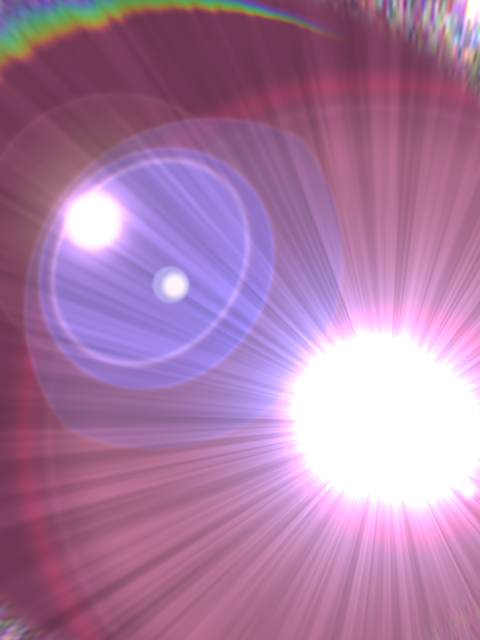
Write a Shadertoy shader that draws this background.

```glsl
// Lens flare: a blown-out sun with radial streaks, a chain of tinted ghosts,
// and a prismatic, speckled rim. Ghosts are soft distance shapes blended in
// order; rays and speckles are value noise in polar coordinates.

#define SUN vec2(0.807, 0.455)
#define FLARE vec2(0.194, 0.873)
#define SPOT vec2(0.356, 0.740)
#define GHOST_AXIS vec2(0.63, 0.777)
#define DARK vec3(0.46, 0.23, 0.345)
#define ROSE vec3(0.65, 0.39, 0.505)
#define VIOLET vec3(0.56, 0.46, 0.86)
#define GLOW vec3(0.40, 0.50, 0.72)
#define HALO_RADIUS 0.73
#define RAY_STRENGTH 0.16
#define EDGE 0.005

float hash(vec2 p) {
    return fract(sin(dot(p, vec2(127.1, 311.7))) * 43758.5453);
}

float noise(vec2 p) {
    vec2 i = floor(p), f = fract(p);
    f = f * f * (3.0 - 2.0 * f);
    return mix(mix(hash(i), hash(i + vec2(1, 0)), f.x),
               mix(hash(i + vec2(0, 1)), hash(i + vec2(1, 1)), f.x), f.y);
}

// 1 inside a shape, 0 outside, with a soft edge
float fill(float dist, float soft) {
    return 1.0 - smoothstep(-soft, soft, dist);
}

// Bell-shaped line along the zero of a distance
float rim(float dist, float width) {
    return exp(-dist * dist / (width * width));
}

// Coordinates along and across the ghost axis
vec2 ghostSpace(vec2 p) {
    return vec2(dot(p, GHOST_AXIS), dot(p, vec2(GHOST_AXIS.y, -GHOST_AXIS.x)));
}

float ellipse(vec2 p, vec2 radii) {
    return (length(p / radii) - 1.0) * min(radii.x, radii.y);
}

// Overlap of two equal discs
float lens(vec2 p, float radius, float offset) {
    return length(vec2(p.x, abs(p.y) + offset)) - radius;
}

// Red to violet for t in 0..1
vec3 spectrum(float t) {
    return 0.5 + 0.5 * cos(6.2832 * (0.7 * t - vec3(0.0, 0.33, 0.67)));
}

void mainImage(out vec4 fragColor, in vec2 fragCoord) {
    vec2 p = fragCoord / iResolution.x;

    // Polar frame of the sun; the angular seam points right, behind the disc
    vec2 q = p - SUN;
    float d = length(q);
    float angle = atan(-q.y, -q.x);
    float ray = 0.6 * noise(vec2(angle * 24.0, d * 1.5))
              + 0.4 * noise(vec2(angle * 65.0, d * 3.0));

    // Backdrop and red halo
    float halo = length(p - vec2(0.781, 0.431));
    vec3 col = mix(ROSE, DARK, smoothstep(0.56, 0.79, halo));
    col += vec3(0.10, 0.0, 0.02) * rim(halo - HALO_RADIUS, 0.025);
    col += vec3(0.04, 0.02, 0.03) * rim(halo - HALO_RADIUS + 0.05, 0.012);

    // Brown ghosts around the flare
    float brown = length(p - vec2(0.243, 0.851)) - 0.288;
    float olive = length(p - vec2(0.225, 0.873)) - 0.19;
    col += vec3(0.035, 0.035, 0.03) * (fill(brown, EDGE) + 0.6 * rim(brown, 0.008));
    col = mix(col, vec3(0.61, 0.50, 0.48), 0.4 * fill(olive, 0.06));

    // Violet ghosts, from the widest to the brightest
    float wide = lens(ghostSpace(p - vec2(0.382, 0.743)), 0.398, 0.085);
    float outer = ellipse(ghostSpace(p - vec2(0.326, 0.774)), vec2(0.262, 0.233));
    float inner = ellipse(ghostSpace(p - vec2(0.3125, 0.788)), vec2(0.228, 0.187));
    float nearFlare = exp(-dot(p - FLARE, p - FLARE) / 0.03);
    col = mix(col, vec3(0.55, 0.43, 0.70), 0.42 * fill(wide, EDGE));
    col = mix(col, VIOLET, (0.62 - 0.25 * nearFlare) * fill(outer, EDGE));
    col = mix(col, vec3(0.62, 0.53, 0.92), 0.55 * fill(inner, EDGE));
    col += vec3(0.05, 0.04, 0.05) * (0.6 * rim(wide, 0.006) + rim(outer, 0.006));
    col += vec3(0.13, 0.10, 0.07) * rim(inner, 0.007);

    // Prismatic arc at the upper left, narrowing to the right
    float arc = length(p - vec2(0.434, 0.583));
    float band = (arc - 0.738 + 0.03 * p.x) / max(0.1 - 0.14 * p.x, 0.02);
    band += 0.5 * (ray - 0.5);
    float arcMask = smoothstep(-0.2, 0.2, band) * (1.0 - smoothstep(0.9, 1.6, band));
    arcMask *= smoothstep(0.95, 1.1, p.y) * (1.0 - smoothstep(0.5, 0.75, p.x));
    col = mix(col, 0.22 + 0.55 * spectrum(clamp(band, 0.0, 1.0)), 0.75 * arcMask);

    // Coloured speckles in the corners, stretched along the rays
    vec2 grain = vec2(angle * 85.0, d * 32.0);
    vec3 speckle = vec3(noise(grain), noise(grain + 37.0), noise(grain + 71.0));
    speckle = mix(vec3(noise(grain * 1.4 + 13.0)), speckle, 0.5);
    float corner = smoothstep(0.69, 0.80, length(p - vec2(0.46, 0.639)));
    corner *= 1.0 - 0.8 * smoothstep(0.25, 0.6, p.x) * (1.0 - smoothstep(0.3, 0.9, p.y));
    corner *= 1.0 - 0.7 * arcMask;
    col = mix(col, vec3(0.12, 0.09, 0.15) + 0.95 * speckle, 0.75 * corner);
    col += 0.6 * exp(-length(p - vec2(1.0, 1.31)) / 0.05);

    // Streaks and sun glow, bluer to the left
    col *= 1.0 + 2.0 * RAY_STRENGTH * (ray - 0.5);
    float glow = exp(-d * d / 0.085) * (0.8 + 0.4 * ray);
    float blueSide = smoothstep(0.05, -0.25, q.x) * smoothstep(-0.3, 0.1, q.y);
    col += GLOW * mix(vec3(1.0), vec3(0.45, 0.85, 1.15), blueSide) * glow;
    col += vec3(0.12, -0.03, 0.0) * rim(length(p - vec2(0.85, 0.445)) - 0.225, 0.035);

    // Sun: two merged discs with a tight bloom
    float sun = min(length(p - vec2(0.774, 0.470)) - 0.155,
                    length(p - vec2(0.859, 0.434)) - 0.134);
    col += vec3(0.7, 0.5, 0.65) * exp(-max(sun, 0.0) / 0.028) * (0.7 + 0.6 * ray);
    col = mix(col, vec3(1.0), fill(sun, 0.010));
    col += vec3(0.5, 0.4, 0.5) * rim(length(p - vec2(0.977, 0.309)), 0.012);

    // Secondary flare and the small disc
    float flare = length(p - FLARE) - 0.054;
    col += vec3(0.55, 0.40, 0.50) * exp(-max(flare, 0.0) / 0.025);
    col = mix(col, vec3(1.0), fill(flare, 0.012));
    col = mix(col, vec3(0.73, 0.70, 0.95), 0.8 * fill(length(p - SPOT) - 0.038, EDGE));
    col = mix(col, vec3(1.0, 0.95, 0.99), fill(length(p - SPOT - vec2(0.008, -0.002)) - 0.024, 0.010));

    fragColor = vec4(clamp(col, 0.0, 1.0), 1.0);
}
```
